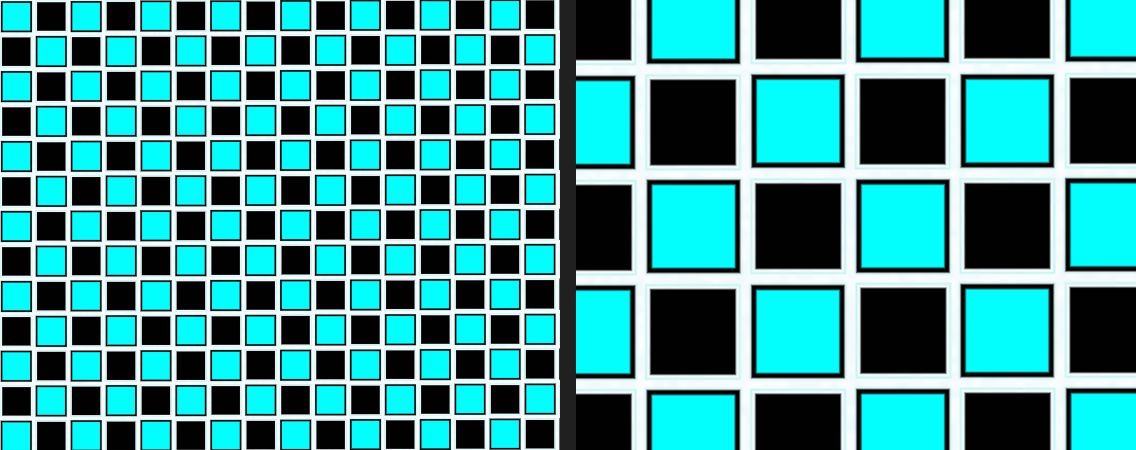
Left, the full canvas; right, a detail of the centre.
This pattern is drawn by a Shadertoy shader. Its source:

```glsl
// Checkerboard of bright cyan and black squares on a near-white ground.
// Each cell is a box distance: cyan tiles carry a black frame, black tiles
// a thin pale-cyan outline; columns step slightly upward to the right.

const vec2 PITCH = vec2(0.07757, 0.07767);        // cell size, canvas height = 1
const vec2 FIRST_CENTRE = vec2(0.0364, 0.0372);   // from the upper left corner
const float COLUMN_RISE = 0.00031;
const float FRAME_HALF = 0.0345;
const float CYAN_HALF = 0.0308;
const float BLACK_HALF = 0.0317;
const float OUTLINE_HALF = 0.0347;

const vec3 PAPER = vec3(0.965, 0.985, 0.99);
const vec3 FRINGE = vec3(0.70, 0.96, 0.94);
const vec3 CYAN = vec3(0.01, 0.995, 0.995);
const vec3 INK = vec3(0.004, 0.004, 0.008);

float hash(vec2 p) {
    vec3 q = fract(vec3(p.xyx) * 0.1031);
    q += dot(q, q.yzx + 33.33);
    return fract((q.x + q.y) * q.z);
}

float valueNoise(vec2 p) {
    vec2 i = floor(p), f = fract(p);
    f = f * f * (3.0 - 2.0 * f);
    return mix(mix(hash(i), hash(i + vec2(1, 0)), f.x),
               mix(hash(i + vec2(0, 1)), hash(i + vec2(1, 1)), f.x), f.y);
}

float boxDistance(vec2 p, float halfSize) {
    vec2 d = abs(p) - halfSize;
    return length(max(d, 0.0)) + min(max(d.x, d.y), 0.0);
}

float fill(float d, float soft) {
    return 1.0 - smoothstep(-soft, soft, d);
}

float stroke(float d, float halfWidth, float soft) {
    return fill(abs(d) - halfWidth, soft);
}

vec3 cyanTile(vec3 ground, vec2 p, float soft) {
    float frame = boxDistance(p, FRAME_HALF);
    vec3 col = mix(ground, FRINGE, 0.45 * stroke(frame - 0.0012, 0.0006, soft));
    col = mix(col, INK, fill(frame, soft));
    return mix(col, CYAN, fill(boxDistance(p, CYAN_HALF), soft));
}

vec3 blackTile(vec3 ground, vec2 p, float soft, float wear) {
    float outline = boxDistance(p, OUTLINE_HALF);
    float strength = mix(0.65, 1.0, wear);
    vec3 col = mix(ground, FRINGE, strength * stroke(outline, 0.0007, soft));
    return mix(col, INK, fill(boxDistance(p, BLACK_HALF), soft));
}

void mainImage(out vec4 fragColor, in vec2 fragCoord) {
    vec2 uv = fragCoord / iResolution.y;
    vec2 grid = vec2(uv.x, 1.0 - uv.y) - FIRST_CENTRE;
    float soft = max(0.0011, 0.7 / iResolution.y);

    // Find the cell, shifting each column before choosing its row
    vec2 cell;
    cell.x = floor(grid.x / PITCH.x + 0.5);
    grid.y += cell.x * COLUMN_RISE;
    cell.y = floor(grid.y / PITCH.y + 0.5);
    vec2 local = grid - cell * PITCH;

    // Tiny placement differences and a faint mottled tint in the gaps
    vec2 jitter = vec2(hash(cell + 20.0), hash(cell + 60.0)) - 0.5;
    local -= jitter * 0.0007;
    float mottle = valueNoise(uv * 160.0);
    vec3 ground = PAPER + (mottle - 0.5) * vec3(0.05, 0.02, 0.02);

    bool isCyan = mod(cell.x + cell.y, 2.0) < 0.5;
    vec3 col = isCyan ? cyanTile(ground, local, soft)
                      : blackTile(ground, local, soft, mottle);
    fragColor = vec4(clamp(col, 0.0, 1.0), 1.0);
}
```
